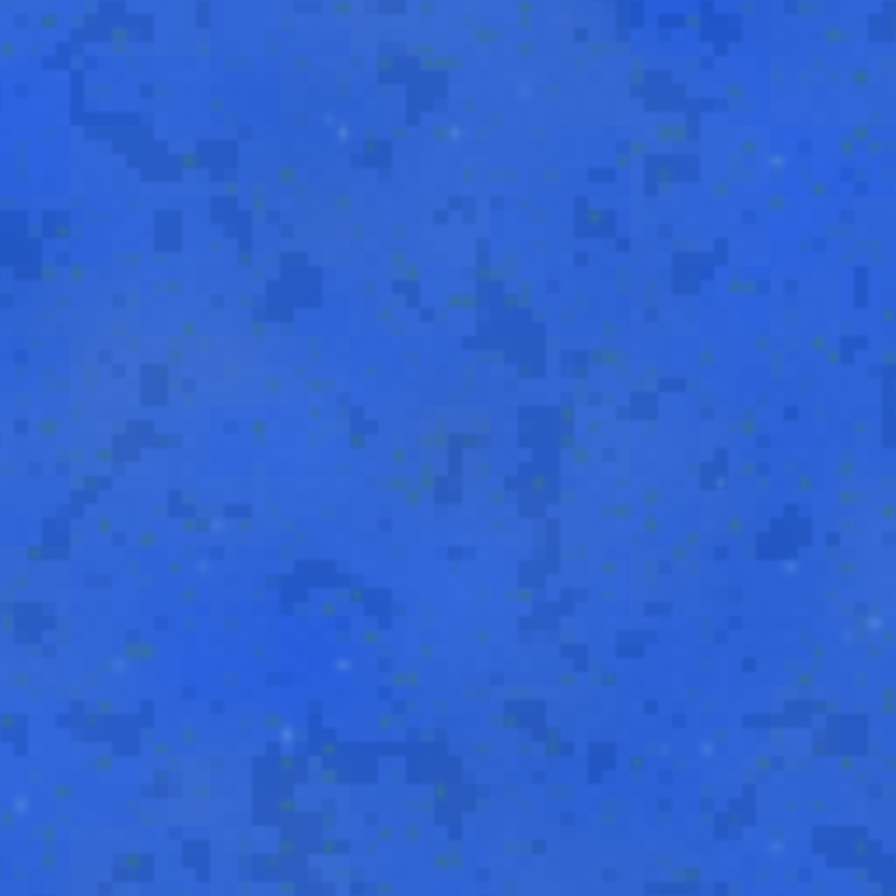
This pattern is drawn by a Shadertoy shader. Its source:

```glsl
// Blue mosaic of small square cells with darker clumps and faint green and pale specks

// Integer hash of a lattice point, 0 to 1
float hash(vec2 p, uint seed) {
    uvec2 q = uvec2(ivec2(p) + 4096);
    uint h = q.x * 1597334677u ^ q.y * 3812015801u ^ seed * 2654435769u;
    h = (h ^ (h >> 16)) * 2246822519u;
    h = (h ^ (h >> 13)) * 3266489917u;
    return float((h ^ (h >> 16)) >> 8) / 16777216.0;
}

float valueNoise(vec2 p, uint seed) {
    vec2 i = floor(p), f = fract(p);
    f = f * f * (3.0 - 2.0 * f);
    return mix(mix(hash(i, seed), hash(i + vec2(1, 0), seed), f.x),
               mix(hash(i + vec2(0, 1), seed), hash(i + vec2(1, 1), seed), f.x), f.y);
}

// Flat colour of one cell: base, or darker where the clump noise is high
vec3 cellColor(vec2 cell) {
    vec2 turned = mat2(0.8, 0.6, -0.6, 0.8) * cell;
    float clump = 0.66 * valueNoise(turned / 3.2, 1u) + 0.34 * valueNoise(cell / 1.7, 2u);
    float dark = smoothstep(0.665, 0.70, clump);
    dark = max(dark, 0.6 * step(0.975, hash(cell, 3u)));
    vec3 base = vec3(0.190, 0.395, 0.842) + 0.010 * (hash(cell, 4u) - 0.5);
    base += vec3(0.004, 0.008, -0.045) * step(0.93, hash(cell, 13u));
    return mix(base, vec3(0.152, 0.354, 0.778), dark);
}

// Cells blended over a narrow band at their borders
vec3 mosaic(vec2 p) {
    p -= 0.5;
    vec2 i = floor(p), f = smoothstep(0.30, 0.70, fract(p));
    return mix(mix(cellColor(i), cellColor(i + vec2(1, 0)), f.x),
               mix(cellColor(i + vec2(0, 1)), cellColor(i + vec2(1, 1)), f.x), f.y);
}

// Sum of soft specks around p: x for green, y for pale
vec2 specks(vec2 p) {
    vec2 sum = vec2(0);
    for (int y = -1; y <= 1; y++)
    for (int x = -1; x <= 1; x++) {
        vec2 cell = floor(p) + vec2(x, y);
        vec2 d = (p - cell - 0.5) * (0.8 + 0.4 * vec2(hash(cell, 9u), hash(cell, 10u)));
        float spot = exp(-4.2 * dot(d, d)) * mix(0.20, 0.85, hash(cell, 8u));
        float pick = hash(cell, 7u);
        sum += spot * vec2(step(pick, 0.06), step(0.994, pick));
    }
    return min(sum, 0.85);
}

void mainImage(out vec4 fragColor, in vec2 fragCoord) {
    vec2 p = fragCoord / iResolution.y * 64.0;
    vec3 color = mosaic(p);

    // Broad drift and blocky steps between vivid and greyer blue
    float drift = valueNoise(p / 19.0, 5u) + 0.7 * valueNoise(p / 8.0, 11u) - 0.85;
    float blocks = hash(floor(p / 5.0), 6u) - 0.5;
    color += vec3(0.030, 0.020, -0.028) * (1.5 * drift + 0.6 * blocks);
    color += 0.034 * (valueNoise(p / 11.0, 12u) - 0.5);

    // Green and pale specks
    vec2 speck = specks(p);
    color = mix(color, vec3(0.205, 0.440, 0.620), speck.x);
    color = mix(color, vec3(0.310, 0.520, 0.870), speck.y);

    fragColor = vec4(color, 1.0);
}
```
